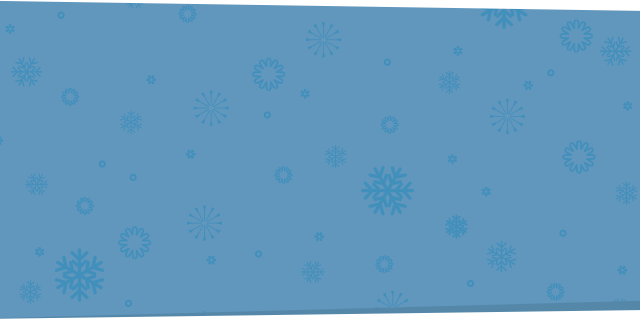
Reproduce this pattern procedurally as a Shadertoy shader.

```glsl
// Flat blue banner with slanted white margins and a scatter of winter motifs.
// Each staggered grid cell holds one jittered motif, chosen by a lattice
// sequence and drawn as a distance function folded around its centre.

const vec3 SKY = vec3(0.380, 0.590, 0.740);
const vec3 MOTIF = vec3(0.255, 0.560, 0.735);
const vec3 SHADE = vec3(0.330, 0.530, 0.660);
const vec3 MARGIN = vec3(1.0);

const float CELL = 0.19;                      // grid pitch, canvas heights
const vec2 GRID_SHIFT = vec2(0.03, 0.06);
const vec2 KIND_STEP = vec2(0.303, 0.47);     // spreads kinds evenly
const float KIND_START = 0.25;

// Edges as (height at left, slope)
const vec2 TOP_EDGE = vec2(0.997, -0.0155);
const vec2 BOTTOM_EDGE = vec2(0.004, 0.0135);
const vec2 SHADE_EDGE = vec2(0.006, 0.0270);

const float TAU = 6.2831853;

vec2 hash2(vec2 p) {
    vec3 q = fract(p.xyx * vec3(0.1031, 0.1030, 0.0973));
    q += dot(q, q.yzx + 33.33);
    return fract((q.xx + q.yz) * q.zy);
}

float segment(vec2 p, vec2 a, vec2 b) {
    vec2 ab = b - a;
    return length(p - a - ab * clamp(dot(p - a, ab) / dot(ab, ab), 0.0, 1.0));
}

// Mirror and repeat the plane into one half wedge along +x
vec2 foldSpokes(vec2 p, float count) {
    float step_ = TAU / count;
    float angle = abs(mod(atan(p.y, p.x) + 0.5 * step_, step_) - 0.5 * step_);
    return length(p) * vec2(cos(angle), sin(angle));
}

// All motifs below have unit radius
float snowflake(vec2 p, float weight) {
    vec2 q = foldSpokes(p, 6.0);
    float d = segment(q, vec2(0.0), vec2(0.94, 0.0));
    d = min(d, segment(q, vec2(0.30, 0.0), vec2(0.52, 0.24)));
    d = min(d, segment(q, vec2(0.58, 0.0), vec2(0.84, 0.28)));
    return d - weight;
}

float burst(vec2 p) {
    vec2 q = foldSpokes(p, 12.0);
    float spoke = segment(q, vec2(0.17, 0.0), vec2(0.9, 0.0)) - 0.024;
    float tip = max(q.y - 0.025 - 0.25 * (q.x - 0.72), abs(q.x - 0.86) - 0.13);
    return min(spoke, tip);
}

float petalWreath(vec2 p, float weight) {
    vec2 q = foldSpokes(p, 12.0);
    float side = segment(q, vec2(0.47, 0.126), vec2(0.82, 0.12));
    float head = segment(q, vec2(0.82, 0.12), vec2(0.93, 0.05));
    return min(side, head) - weight;
}

float blossom(vec2 p) {
    float petals = length(foldSpokes(p, 6.0) - vec2(0.68, 0.0)) - 0.27;
    return min(petals, abs(length(p) - 0.38) - 0.13);
}

float ring(vec2 p) {
    return abs(length(p) - 0.70) - 0.27;
}

// Signed distance to the motif of the cell around p
float motifDistance(vec2 p) {
    vec2 g = (p + GRID_SHIFT) / CELL;
    g.y += 0.5 * mod(floor(g.x), 2.0);
    vec2 cell = floor(g);
    float kind = fract(dot(cell, KIND_STEP) + KIND_START);

    float radius = kind < 0.035 ? 0.083
                 : kind < 0.12 ? 0.055
                 : kind < 0.17 ? 0.050
                 : kind < 0.32 ? 0.037
                 : kind < 0.39 ? 0.053
                 : kind < 0.55 ? 0.028
                 : kind < 0.79 ? 0.016 : 0.0115;

    vec2 room = vec2(0.5 * CELL - radius);
    vec2 offset = room * (2.0 * hash2(cell + 17.0) - 1.0);
    vec2 q = ((g - cell - 0.5) * CELL - offset) / radius;
    if (hash2(cell + 71.0).x < 0.6) q = q.yx;   // turn some flakes upright

    float d;
    if (kind < 0.035) d = snowflake(q, 0.062);
    else if (kind < 0.12) d = burst(q);
    else if (kind < 0.28) d = snowflake(q, 0.045);
    else if (kind < 0.32) d = snowflake(q, 0.080);
    else if (kind < 0.39) d = petalWreath(q, 0.052);
    else if (kind < 0.55) d = petalWreath(q, 0.070);
    else if (kind < 0.79) d = blossom(q);
    else d = ring(q);
    return d * radius;
}

float coverage(float d) {
    return clamp(0.5 - d * iResolution.y, 0.0, 1.0);
}

float lineHeight(vec2 edge, float x) {
    return edge.x + edge.y * x;
}

void mainImage(out vec4 fragColor, in vec2 fragCoord) {
    vec2 p = fragCoord / iResolution.y;
    vec3 color = mix(SKY, MOTIF, coverage(motifDistance(p)));

    // Shaded strip, then the slanted margins on top
    color = mix(color, SHADE, coverage(p.y - lineHeight(SHADE_EDGE, p.x)));
    color = mix(color, MARGIN, coverage(p.y - lineHeight(BOTTOM_EDGE, p.x)));
    color = mix(color, MARGIN, coverage(lineHeight(TOP_EDGE, p.x) - p.y));
    fragColor = vec4(color, 1.0);
}
```
